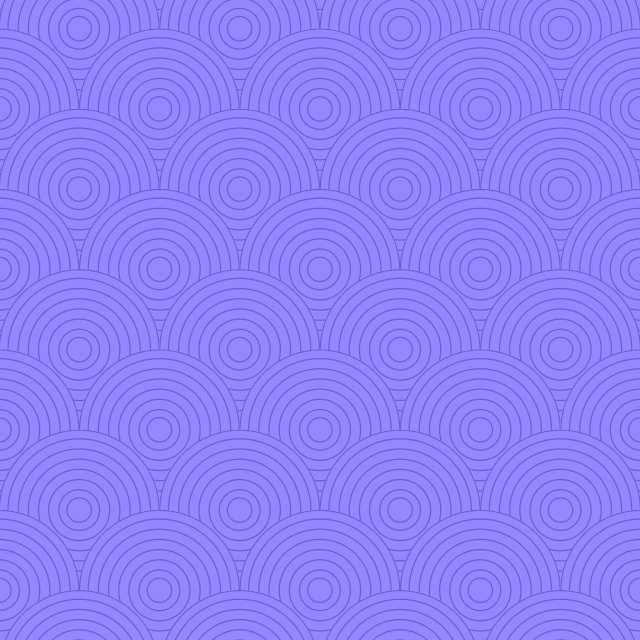
Give the GLSL for this pattern, as a three.js fragment shader.

```glsl
// Overlapping fish-scale waves: staggered rows of discs, each engraved with
// concentric rings. Rows are painted back to front, lower rows in front,
// and only the amount of line ink is carried between layers.

varying vec2 vUv;

const float RADIUS = 0.12535;               // half the column pitch, also the row pitch
const vec2 ORIGIN = vec2(0.2491, 0.0777);   // centre of one disc in row zero
const float LINE_WIDTH = 0.0156;            // lengths from here on are in disc radii
const float RIM = 0.996;
const float CORE = 0.152;
const float RING_STEP = 0.1268;
const vec3 FILL = vec3(0.576, 0.535, 0.995);
const vec3 INK = vec3(0.41, 0.37, 0.84);

// Coverage of a shape from its signed distance, softened over one pixel.
float coverage(float dist, float pixel) {
  return clamp(0.5 - dist / pixel, 0.0, 1.0);
}

// Distance to the nearest ring: even middle rings, plus the core and the rim.
float ringDistance(float r) {
  float index = clamp(floor(r / RING_STEP + 0.5), 2.0, 7.0);
  float middle = abs(r - index * RING_STEP);
  return min(middle, min(abs(r - CORE), abs(r - RIM)));
}

// Distance from the centre of the closest disc in a row; odd rows shift by half a pitch.
float discRadius(vec2 p, float row) {
  float x = mod(p.x + row + 1.0, 2.0) - 1.0;
  return length(vec2(x, p.y - row));
}

// Paints one row of discs over the ink of the rows behind it.
float paintRow(float ink, vec2 p, float row, float pixel) {
  float r = discRadius(p, row);
  float halfLine = 0.5 * LINE_WIDTH;
  float line = coverage(ringDistance(r) - halfLine, pixel);
  float disc = coverage(r - RIM - halfLine, pixel);
  return mix(ink, line, disc);
}

void main() {
  vec2 p = (vUv - ORIGIN) / RADIUS;
  float pixel = max(fwidth(vUv.x) / RADIUS, 0.0001);

  // Only three rows can reach any given point.
  float ink = 0.0;
  for (int i = 0; i < 3; i++) {
    float row = floor(p.y) + 1.0 - float(i);
    ink = paintRow(ink, p, row, pixel);
  }

  gl_FragColor = vec4(mix(FILL, INK, ink), 1.0);
}
```
